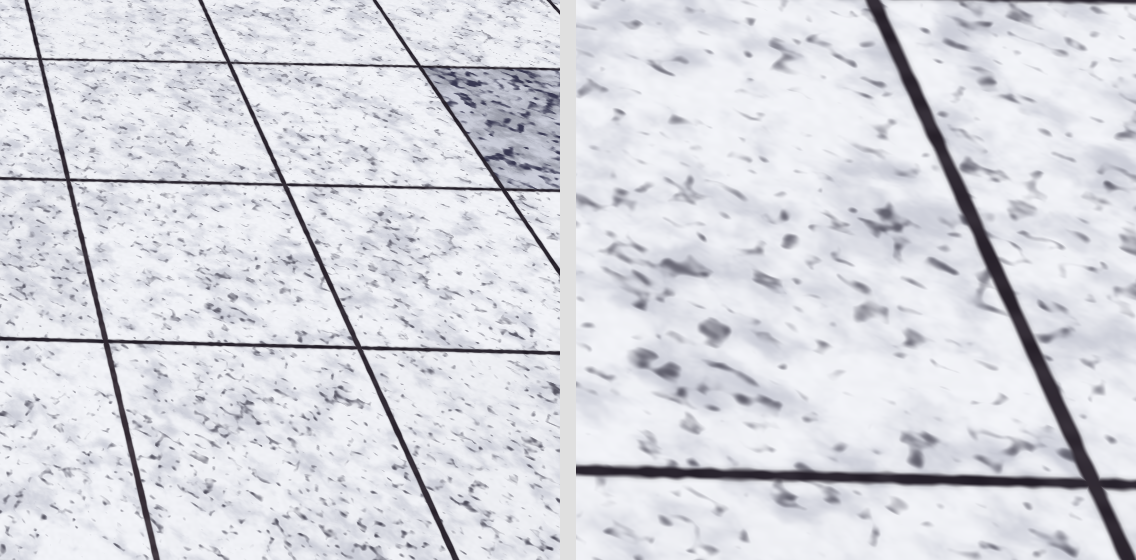
Left: the whole. Right: its middle third, enlarged.
A three.js fragment shader for this texture:

```glsl
varying vec2 vUv;

float hash(vec2 p) {
  vec3 q = fract(vec3(p.xyx) * 0.1031);
  q += dot(q, q.yzx + 33.33);
  return fract((q.x + q.y) * q.z);
}

float noise(vec2 p) {
  vec2 cell = floor(p);
  vec2 f = fract(p);
  f = f * f * (3.0 - 2.0 * f);
  float low = mix(hash(cell), hash(cell + vec2(1.0, 0.0)), f.x);
  float high = mix(hash(cell + vec2(0.0, 1.0)), hash(cell + 1.0), f.x);
  return mix(low, high, f.y);
}

float fbm(vec2 p) {
  float sum = 0.0;
  float amp = 0.533;
  for (int i = 0; i < 4; i++) {
    sum += amp * noise(p);
    p = mat2(1.6, 1.2, -1.2, 1.6) * p + 7.3;
    amp *= 0.5;
  }
  return sum;
}

vec3 granite(vec2 floorPos, vec2 tile, float nearness) {
  // Each slab is cut from a different part of the stone
  vec2 slab = floorPos + 20.0 + 13.0 * vec2(hash(tile + 51.0), hash(tile + 87.0));
  vec2 grainPos = vec2(dot(slab, vec2(0.8, 0.6)) * 0.85, dot(slab, vec2(-0.6, 0.8)));
  grainPos += 0.012 * vec2(noise(slab * 30.0), noise(slab * 30.0 + 40.0));

  // One slab of the floor is a darker, bluer stone
  float darkSlab = step(length(tile - vec2(2.0, 0.0)), 0.1);
  float cloud = fbm(slab * 6.0);
  float mottle = fbm(grainPos * 20.0);
  vec2 fleckPos = grainPos * mix(52.0, 36.0, darkSlab);
  float grain = 0.8 * noise(fleckPos) + 0.2 * noise(fleckPos * 1.9 + 5.0);

  vec3 stone = mix(vec3(0.94, 0.945, 0.963), vec3(0.79, 0.80, 0.85), darkSlab);
  stone += 0.02 * (hash(tile + 19.0) - 0.5) + 0.02 * (noise(slab * 70.0) - 0.5);

  // Pale grey veils, then sparse mineral flecks that fade out at their rims
  float veil = smoothstep(0.4, 0.78, 0.4 * cloud + 0.6 * mottle + 0.05 * darkSlab);
  stone = mix(stone, vec3(0.75, 0.76, 0.81) - 0.2 * darkSlab, 0.75 * veil);
  float fleck = smoothstep(0.65, 1.06, grain + 0.25 * (cloud - 0.5) + 0.35 * (mottle - 0.5) + 0.13 * darkSlab);
  vec3 fleckColor = mix(vec3(0.28, 0.275, 0.33), vec3(0.22, 0.22, 0.32), darkSlab);
  return mix(stone, fleckColor, fleck * mix(0.6, 1.0, max(nearness, darkSlab)));
}

void main() {
  // Perspective from the canvas onto the floor, one unit per tile
  vec2 p = vec2(vUv.x, 1.0 - vUv.y);
  float depth = 1.0 + 0.72 * p.y;
  vec2 floorPos = vec2((p.x - 0.0469 - 0.233 * p.y) / 0.3108,
                       (p.y - 0.1042 - 0.0195 * p.x) * 5.737) / depth;
  vec2 tile = floor(floorPos);
  vec3 color = granite(floorPos, tile, p.y);

  // Joint distances and widths, measured on the canvas
  vec2 tileSize = depth / vec2(3.2175, 5.737 - 0.72 * floorPos.y);
  vec2 jointDist = abs(fract(floorPos + 0.5) - 0.5) * tileSize;
  vec2 wobble = vec2(noise(floorPos.yx * 34.0 + 60.0), noise(floorPos * 60.0 + 90.0)) - 0.5;
  vec2 halfWidth = vec2(0.0102, 0.0086) * tileSize + 0.0014 * wobble;
  vec2 joint = 1.0 - smoothstep(halfWidth - 0.0016, halfWidth + 0.0018, jointDist);

  // Soft dirt beside the joints, then the dark grout
  vec2 dirt = 1.0 - smoothstep(halfWidth, halfWidth + 0.004, jointDist);
  color *= 1.0 - 0.08 * max(dirt.x, dirt.y);
  vec3 grout = mix(vec3(0.16, 0.14, 0.18), vec3(0.27, 0.23, 0.26), joint.x * (1.0 - p.x) * p.y);
  grout += 0.07 * (noise(floorPos * 40.0 + 30.0) - 0.5);
  color = mix(color, grout, max(joint.x, joint.y));

  gl_FragColor = vec4(color, 1.0);
}
```
